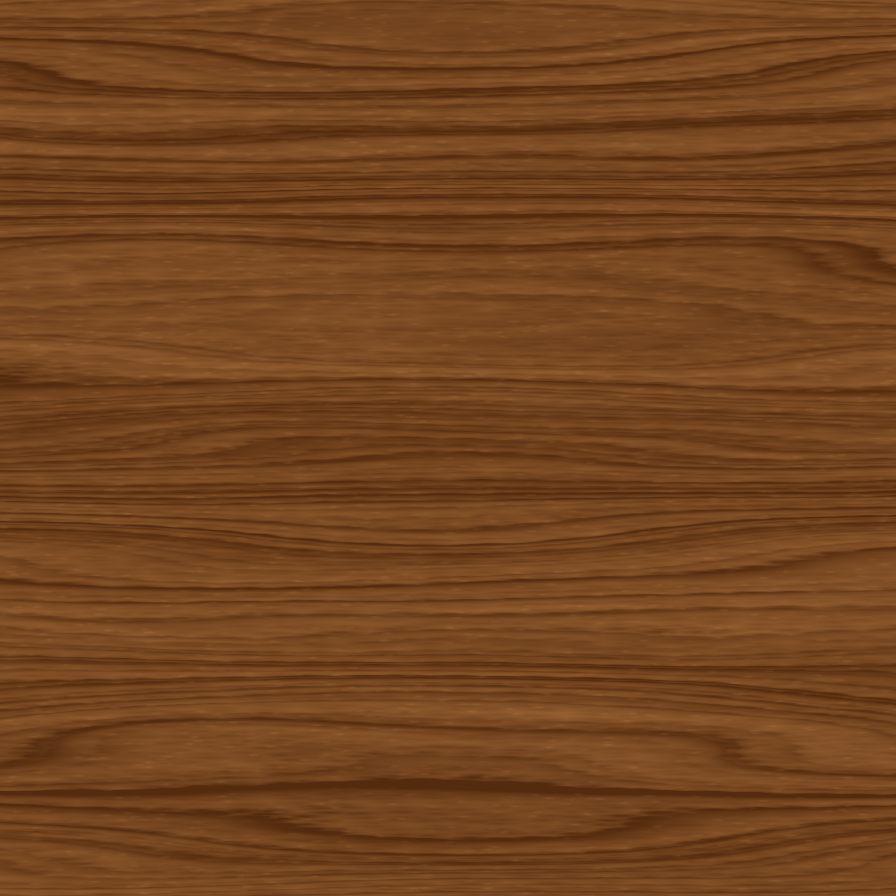
Give the GLSL for this texture, as a Shadertoy shader.

```glsl
// Polished brown wood with dense horizontal grain, slim closed eyes and fine fibres.

const vec3 DARK_WOOD  = vec3(0.33, 0.170, 0.055);
const vec3 LIGHT_WOOD = vec3(0.56, 0.355, 0.180);
const float RING_DENSITY = 34.0;

float hash1(float n) {
    return fract(sin(n * 12.9898 + 4.13) * 43758.547);
}

vec2 hash2(vec2 cell) {
    float n = dot(cell, vec2(1.0, 57.31));
    return vec2(hash1(n), hash1(n + 19.7));
}

// Cellular noise: distance to the nearest point, and that point's random value.
vec2 cellular(vec2 p) {
    vec2 base = floor(p);
    vec2 nearest = vec2(9.0, 0.0);
    for (int j = -1; j <= 1; j++) {
        for (int i = -1; i <= 1; i++) {
            vec2 cell = base + vec2(i, j);
            vec2 jitter = hash2(cell);
            float d = length(cell + jitter - p);
            if (d < nearest.x) nearest = vec2(d, hash1(jitter.x * 91.0 + jitter.y * 37.0));
        }
    }
    return nearest;
}

// Ring coordinate: height bent by layered sines; folds in it become eyes.
float ringField(vec2 p, float bend) {
    float field = p.y * RING_DENSITY;
    float freqY = 14.0;
    for (int i = 0; i < 5; i++) {
        float k = float(i);
        float sway = 1.1 * sin(p.x * (2.6 + 1.1 * k) + k * 2.4 + 0.6);
        field += bend / freqY * sin(freqY * p.y + sway + k * 1.9);
        freqY *= 1.6;
    }
    return field;
}

// Dark seams at jittered places: slow darkening on one side, crisp on the other.
float seams(float field, float width, float crispness, float seed) {
    float base = floor(field);
    float dark = 0.0;
    for (int i = -2; i <= 2; i++) {
        float cell = base + float(i);
        float place = cell + 0.8 * hash1(cell + seed);
        float strength = hash1(cell * 1.7 + seed + 31.0);
        float d = field - place;
        float rate = mix(5.0, crispness, smoothstep(-width, width, d));
        dark += strength * exp(-rate * (sqrt(d * d + width * width) - width));
    }
    return dark;
}

// Broad light and dark bands that follow the rings and drift along the plank.
float broadBands(float field, float x) {
    return sin(field * 1.3) + sin(field * 0.57 + 2.0) + sin(field * 0.9 + x * 4.0);
}

void mainImage(out vec4 fragColor, in vec2 fragCoord) {
    vec2 p = fragCoord / iResolution.y;
    float field = ringField(p, 11.0);
    float width = 0.4 * fwidth(field) + 0.01;

    // Short fibres roughen the rings; long ones run along the bent grain
    float fibre = cellular(p * vec2(24.0, 210.0)).x - 0.5;
    float strand = cellular(vec2(p.x * 5.0, field * 1.2 + p.y * 90.0)).x - 0.5;
    float rough = field + 0.07 * fibre;

    // Three scales of growth rings
    float tone = 0.84 + 0.05 * broadBands(field, p.x);
    tone -= 0.72 * seams(rough, width, 18.0, 3.0);
    tone -= 0.56 * seams(rough * 2.0, width * 2.0, 14.0, 47.0);
    tone -= 0.42 * seams(rough * 3.6, width * 3.6, 10.0, 83.0);
    tone += 0.28 * fibre + 0.22 * strand;

    // Sparse short pale pores
    vec2 pore = cellular(p * vec2(55.0, 230.0) + 7.0);
    tone += 0.17 * smoothstep(0.5, 0.1, pore.x) * smoothstep(0.72, 0.95, pore.y);

    fragColor = vec4(mix(DARK_WOOD, LIGHT_WOOD, clamp(tone, 0.0, 1.1)), 1.0);
}
```
